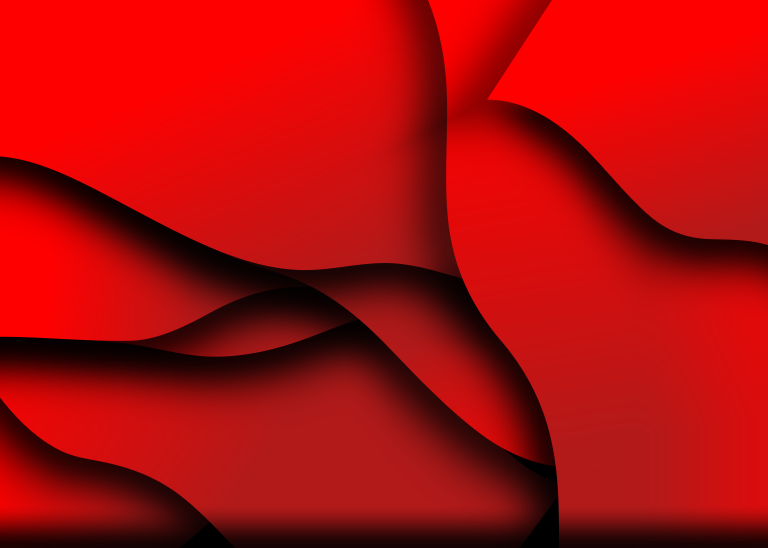
Give the GLSL for this background, as a WebGL 1 fragment shader.

```glsl
precision highp float;
// Layered red paper waves with soft dark shadows under each curved edge.

uniform vec2 u_resolution;

#define CANVAS vec2(7.68, 5.5)
#define HOT vec3(1.0, 0.0, 0.0)
#define DEEP vec3(0.70, 0.10, 0.10)
#define BACK vec3(0.02, 0.0, 0.0)
#define SHADOW_WIDTH 0.36
#define FLOOR_FADE 0.45

// Cubic span between two knots (position, height, slope); gives height and slope.
vec2 span(float x, vec3 a, vec3 b) {
  float w = b.x - a.x;
  float t = clamp((x - a.x) / w, 0.0, 1.0);
  float rise = b.y - a.y;
  float c2 = 3.0 * rise - w * (2.0 * a.z + b.z);
  float c3 = w * (a.z + b.z) - 2.0 * rise;
  float height = a.y + t * (w * a.z + t * (c2 + t * c3));
  float slope = a.z + t * (2.0 * c2 + 3.0 * t * c3) / w;
  return vec2(height + slope * (x - a.x - t * w), slope);
}

vec2 curve(float x, vec3 a, vec3 b, vec3 c, vec3 d, vec3 e) {
  if (x < b.x) return span(x, a, b);
  if (x < c.x) return span(x, b, c);
  if (x < d.x) return span(x, c, d);
  return span(x, d, e);
}

// Approximate signed distance, positive below the curve.
float below(float y, vec2 c) {
  return (c.x - y) / sqrt(1.0 + c.y * c.y);
}

// Signed distance to a line, positive on the left of a to b.
float leftOf(vec2 p, vec2 a, vec2 b) {
  vec2 dir = normalize(b - a);
  return dot(p - a, vec2(-dir.y, dir.x));
}

float ramp(vec2 p, vec2 a, vec2 b) {
  return clamp(dot(p - a, b - a) / dot(b - a, b - a), 0.0, 1.0);
}

// Shade what lies outside the sheet, then lay the sheet on top.
vec3 sheet(vec3 under, float d, float tone, float strength) {
  float reach = max(d, 0.0) / SHADOW_WIDTH;
  under *= 1.0 - strength * exp(-reach * reach);
  float pixel = CANVAS.y / u_resolution.y;
  return mix(under, mix(HOT, DEEP, tone), clamp(0.5 - d / pixel, 0.0, 1.0));
}

void main() {
  vec2 p = gl_FragCoord.xy / u_resolution * CANVAS;
  vec3 color = BACK;

  // Sheet edges
  vec2 corner = curve(p.x, vec3(0.0, 1.51, -1.3), vec3(0.6, 0.98, -0.5),
    vec3(1.0, 0.87, -0.2), vec3(1.7, 0.6, -0.65), vec3(2.35, 0.0, -1.05));
  vec2 lens = curve(p.x, vec3(0.0, 2.15, -0.02), vec3(1.2, 2.06, -0.1),
    vec3(2.15, 1.92, 0.0), vec3(3.0, 2.08, 0.35), vec3(3.6, 2.3, 0.3));
  vec2 leaf = curve(p.x, vec3(0.0, 2.12, 0.0), vec3(1.3, 2.08, 0.02),
    vec3(2.1, 2.36, 0.55), vec3(2.7, 2.59, 0.2), vec3(3.2, 2.62, 0.0));
  vec2 ribbon = curve(p.x, vec3(1.9, 3.14, -0.7), vec3(3.1, 2.63, -0.5),
    vec3(3.9, 2.0, -1.05), vec3(4.8, 1.15, -0.75), vec3(5.55, 0.82, -0.15));
  vec2 roof = curve(p.x, vec3(0.0, 3.93, -0.08), vec3(1.2, 3.47, -0.53),
    vec3(3.1, 2.79, 0.03), vec3(3.85, 2.86, 0.0), vec3(4.6, 2.71, -0.3));
  vec2 wall = curve(p.y, vec3(0.0, 5.59, 0.0), vec3(2.08, 5.01, -0.85),
    vec3(3.3, 4.48, -0.1), vec3(4.5, 4.47, -0.02), vec3(5.5, 4.28, -0.4));
  vec2 crest = curve(p.x, vec3(4.87, 4.5, 0.0), vec3(5.9, 3.96, -1.05),
    vec3(6.5, 3.33, -0.85), vec3(7.1, 3.1, -0.03), vec3(7.68, 3.04, -0.3));

  // Bottom left corner
  float d = leftOf(p, vec2(2.1, 0.26), vec2(1.8, 0.0));
  color = sheet(color, d, ramp(p, vec2(0.1, 1.0), vec2(1.5, 0.5)), 0.0);

  // Broad lower sheet, with dark gaps at its right end
  float gap = 0.05 - 0.2 * smoothstep(4.75, 5.6, p.x);
  d = max(below(p.y, corner), -below(p.y, ribbon + vec2(gap, 0.0)));
  d = max(d, leftOf(p, vec2(5.58, 0.52), vec2(5.2, 0.0)));
  color = sheet(color, d, ramp(p, vec2(0.0, 2.2), vec2(2.4, 0.6)), 0.82);

  // Lens, leaf and ribbon in the middle
  color = sheet(color, below(p.y, lens), ramp(p, vec2(1.0, 1.9), vec2(2.4, 2.3)), 0.88);
  color = sheet(color, below(p.y, leaf), ramp(p, vec2(0.5, 2.8), vec2(2.1, 2.6)), 0.8);
  color = sheet(color, below(p.y, ribbon), ramp(p, vec2(5.4, 0.5), vec2(4.3, 2.2)), 0.75);

  // Upper left sheet
  color = sheet(color, below(p.y, roof), ramp(p, vec2(1.8, 4.7), vec2(2.8, 2.4)), 0.85);

  // Right sheet, brighter toward the side
  float tone = ramp(p, vec2(5.0, 4.7), vec2(5.6, 1.0));
  tone *= 1.0 - 0.5 * smoothstep(6.3, 7.7, p.x);
  color = sheet(color, below(p.x, wall), tone, mix(0.85, 0.55, smoothstep(2.4, 3.0, p.y)));

  // Upper right sheet
  d = max(below(p.y, crest), leftOf(p, vec2(4.87, 4.5), vec2(5.52, 5.5)));
  float strength = mix(0.42, 0.85, smoothstep(4.75, 5.4, p.x) * smoothstep(4.7, 4.3, p.y));
  color = sheet(color, d, ramp(p, vec2(6.3, 4.8), vec2(6.9, 3.0)), strength);

  // Dark floor
  color *= mix(0.12, 1.0, smoothstep(0.0, FLOOR_FADE, p.y));
  gl_FragColor = vec4(color, 1.0);
}
```
